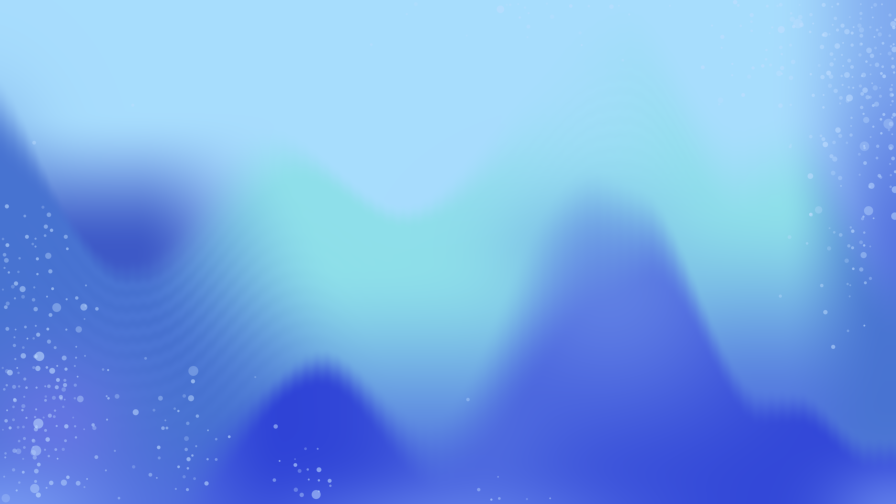
A WebGL 1 fragment shader for this background:

```glsl
precision highp float;
// Soft blue gradient with a flowing aqua ribbon, indigo hills and pale speckles.
uniform vec2 u_resolution;

const vec3 SKY = vec3(0.655, 0.865, 0.992);
const vec3 AQUA = vec3(0.555, 0.875, 0.915);
const vec3 STEEL = vec3(0.28, 0.45, 0.82);
const vec3 INDIGO = vec3(0.24, 0.35, 0.78);
const vec3 ROYAL = vec3(0.18, 0.26, 0.84);
const vec3 PERIWINKLE = vec3(0.34, 0.46, 0.88);
const vec3 VIOLET = vec3(0.43, 0.46, 0.91);
const vec3 MIST = vec3(0.49, 0.63, 0.96);
const vec3 SPECK = vec3(0.76, 0.87, 1.0);

vec2 hash2(vec2 p) {
  vec3 q = fract(p.xyx * vec3(0.1031, 0.1030, 0.0973));
  q += dot(q, q.yzx + 33.33);
  return fract((q.xx + q.yz) * q.zy);
}

// Elliptical gaussian spot
float glow(vec2 p, vec2 center, vec2 radius) {
  vec2 d = (p - center) / radius;
  return exp(-dot(d, d));
}

// Height profiles of the ribbon, from one crest or trough to the next
float upperEdge(float x) {
  return 0.79 - 0.335 * smoothstep(-0.03, 0.14, x)
    + 0.235 * smoothstep(0.16, 0.32, x) - 0.12 * smoothstep(0.32, 0.45, x)
    + 0.33 * smoothstep(0.45, 0.70, x) - 0.245 * smoothstep(0.70, 0.825, x)
    + 0.025 * smoothstep(0.825, 0.885, x) - 0.26 * smoothstep(0.89, 1.0, x);
}

float lowerEdge(float x) {
  return 0.06 + 0.21 * smoothstep(0.19, 0.36, x)
    - 0.18 * smoothstep(0.36, 0.485, x) + 0.44 * smoothstep(0.485, 0.67, x)
    - 0.34 * smoothstep(0.72, 0.85, x) - 0.09 * smoothstep(0.89, 0.97, x);
}

vec3 backdrop(vec2 p) {
  float left = (1.0 - smoothstep(0.50, 0.78, p.y)) * (1.0 - smoothstep(0.15, 0.32, p.x));
  vec3 col = mix(SKY, INDIGO, left);
  col = mix(col, STEEL, 0.55 * glow(p, vec2(-0.03, 0.64), vec2(0.07, 0.16)));
  float right = smoothstep(0.86, 1.01, p.x) * mix(1.0, 0.5, smoothstep(0.50, 0.95, p.y));
  return mix(col, PERIWINKLE, right);
}

vec3 ribbon(vec2 p, float along) {
  float body = smoothstep(0.12, 0.37, p.x + 0.3 * (p.y - 0.5));
  body *= 1.0 - 0.95 * smoothstep(0.87, 0.99, p.x);
  float pale = smoothstep(0.45, 0.85, p.y) * glow(p, vec2(0.62, 0.80), vec2(0.17, 0.4));
  vec3 col = mix(AQUA, SKY, 0.85 * pale);
  float lift = 0.12 * smoothstep(0.5, 0.85, p.x);
  col = mix(vec3(0.32, 0.46, 0.87), col, smoothstep(0.03, 0.48, p.y - lift));
  col = mix(STEEL, col, body);
  // Fine contour streaks that follow the flow
  float streak = sin(along * 80.0 + 2.0 * sin(p.x * 17.0));
  float area = glow(p, vec2(0.2, 0.36), vec2(0.12, 0.16));
  area += 0.25 * glow(p, vec2(0.68, 0.78), vec2(0.12, 0.15));
  return col + 0.010 * streak * area;
}

vec3 hills(vec2 p) {
  vec3 col = mix(ROYAL, vec3(0.36, 0.48, 0.89), glow(p, vec2(0.68, 0.40), vec2(0.18, 0.27)));
  col = mix(col, PERIWINKLE, 0.7 * glow(p, vec2(0.54, 0.14), vec2(0.10, 0.17)));
  return mix(col, PERIWINKLE, 0.7 * (1.0 - smoothstep(0.18, 0.32, p.x)));
}

// Chance of a speckle at each place
float speckDensity(vec2 p) {
  float d = 0.85 * glow(p, vec2(0.98, 0.84), vec2(0.06, 0.20));
  d += 0.45 * glow(p, vec2(0.85, 0.95), vec2(0.06, 0.10));
  d += 0.40 * glow(p, vec2(0.95, 0.50), vec2(0.03, 0.13));
  d += 0.75 * glow(p, vec2(0.03, 0.16), vec2(0.07, 0.16));
  d += 0.45 * glow(p, vec2(0.02, 0.45), vec2(0.05, 0.13));
  d += 0.50 * glow(p, vec2(0.20, 0.13), vec2(0.04, 0.09));
  d += 0.45 * glow(p, vec2(0.34, 0.06), vec2(0.03, 0.07));
  d += 0.45 * glow(p, vec2(0.60, 1.00), vec2(0.08, 0.05));
  return d + 0.45 * glow(p, vec2(0.56, 0.0), vec2(0.04, 0.03));
}

// One jittered grid of round dots
float specks(vec2 p, float aspect, float cell, float seed) {
  vec2 scale = vec2(aspect, 1.0);
  vec2 q = p * scale / cell;
  vec2 id = floor(q);
  vec2 place = hash2(id + seed);
  vec2 pick = hash2(id + seed + 57.0);
  float radius = mix(0.08, 0.22, pick.y * pick.y);
  float soft = 0.8 / (u_resolution.y * cell);
  float dist = length(q - id - mix(vec2(0.25), vec2(0.75), place));
  float present = step(pick.x, speckDensity((id + 0.5) * cell / scale));
  return present * (1.0 - smoothstep(radius - soft, radius + soft, dist)) * mix(0.25, 0.6, place.x);
}

void main() {
  vec2 p = gl_FragCoord.xy / u_resolution;
  float aspect = u_resolution.x / u_resolution.y;
  float ripple = 0.0015 * sin(p.x * 520.0);
  float top = upperEdge(p.x) + ripple;
  float base = lowerEdge(p.x) + ripple;

  // Ribbon over the sky, its rim crisp only in the troughs
  float along = (p.y - base) / max(top - base, 0.05);
  float topSoft = 0.025 + 0.09 * glow(p, vec2(0.25, 0.65), vec2(0.07, 0.3))
    + 0.08 * smoothstep(0.45, 0.65, p.x) + 0.06 * (1.0 - smoothstep(0.0, 0.07, p.x));
  vec3 col = mix(ribbon(p, along), backdrop(p), smoothstep(-topSoft, topSoft, p.y - top));

  // Hills with a hazy central crest
  float baseSoft = 0.035 + 0.15 * glow(p, vec2(0.60, 0.5), vec2(0.13, 0.6))
    + 0.12 * (1.0 - smoothstep(0.15, 0.32, p.x));
  col = mix(hills(p), col, smoothstep(-baseSoft, baseSoft, p.y - base));
  col = mix(col, vec3(0.40, 0.56, 0.89), 0.45 * glow(p, vec2(0.66, 0.50), vec2(0.10, 0.12)));

  // Light at the lower corners and bottom rim
  col = mix(col, VIOLET, 0.7 * glow(p, vec2(0.06, 0.16), vec2(0.09, 0.15)));
  col = mix(col, MIST, 0.8 * glow(p, vec2(0.0, -0.02), vec2(0.13, 0.10)));
  col = mix(col, MIST, 0.5 * glow(p, vec2(0.50, -0.03), vec2(0.20, 0.08)));
  col = mix(col, MIST, 0.6 * glow(p, vec2(1.0, -0.02), vec2(0.08, 0.10)));

  for (int i = 0; i < 3; i++) {
    float n = float(i);
    col = mix(col, SPECK, specks(p, aspect, 0.046 / (1.0 + 0.65 * n), 19.0 * n));
  }
  gl_FragColor = vec4(col, 1.0);
}
```
